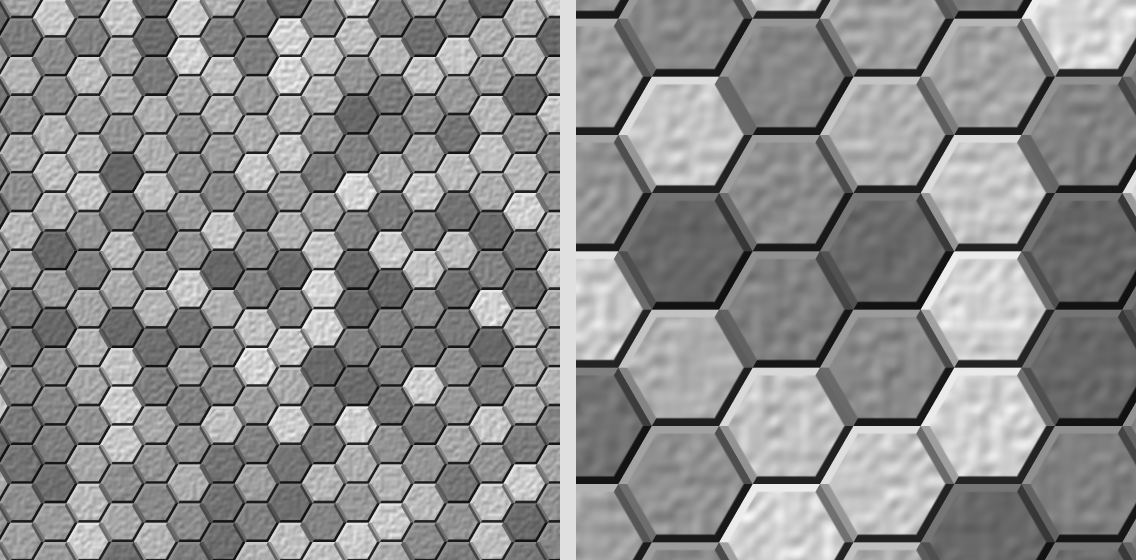
Left: the whole. Right: its middle third, enlarged.
A three.js fragment shader for this pattern:

```glsl
varying vec2 vUv;

#define RADIUS 0.04
#define ORIGIN vec2(0.0385, 0.0321)
#define BEVEL 0.0046
#define LIGHT_ANGLE 2.234
#define DARK_TONE 0.40
#define LIGHT_TONE 0.83
#define TONE_SKEW 1.2
#define GRAIN_SCALE 140.0
#define GRAIN_DEPTH 0.28
#define SAMPLES 3

float hash(vec2 p) {
  return fract(sin(dot(p, vec2(127.1, 311.7))) * 43758.5453);
}

float valueNoise(vec2 p) {
  vec2 cell = floor(p);
  vec2 f = fract(p);
  f = f * f * (3.0 - 2.0 * f);
  float low = mix(hash(cell), hash(cell + vec2(1.0, 0.0)), f.x);
  float high = mix(hash(cell + vec2(0.0, 1.0)), hash(cell + vec2(1.0, 1.0)), f.x);
  return mix(low, high, f.y);
}

// Centre of the flat-topped hexagon holding p, from two interleaved grids
vec2 hexCentre(vec2 p, vec2 pitch) {
  vec2 even = floor(p / pitch + 0.5) * pitch;
  vec2 odd = (floor(p / pitch) + 0.5) * pitch;
  return distance(p, even) < distance(p, odd) ? even : odd;
}

float tileShade(vec2 uv) {
  vec2 pitch = RADIUS * vec2(3.0, sqrt(3.0));
  vec2 p = uv - ORIGIN;
  vec2 centre = hexCentre(p, pitch);
  vec2 local = p - centre;
  vec2 id = floor(centre / pitch * 2.0 + 0.5);
  vec2 light = vec2(cos(LIGHT_ANGLE), sin(LIGHT_ANGLE));

  // Nearest side and its outward normal
  float reach = -1.0;
  vec2 normal = vec2(0.0);
  for (int i = 0; i < 6; i++) {
    float angle = radians(30.0 + 60.0 * float(i));
    vec2 side = vec2(cos(angle), sin(angle));
    float d = dot(local, side);
    if (d > reach) {
      reach = d;
      normal = side;
    }
  }
  float inset = RADIUS * sqrt(0.75) - reach;

  // Rough face lit as relief
  vec2 q = uv * GRAIN_SCALE + id * 7.0;
  float relief = valueNoise(q) - valueNoise(q + light * 0.6);
  float face = 1.0 + GRAIN_DEPTH * relief;

  // Sloped rim, bright towards the light and nearly black away from it
  float rim = mix(0.17, 1.13, smoothstep(-0.85, 0.85, dot(normal, light)));

  float tone = mix(DARK_TONE, LIGHT_TONE, pow(hash(id + 3.7), TONE_SKEW));
  return tone * mix(rim, face, smoothstep(BEVEL * 0.85, BEVEL * 1.15, inset));
}

void main() {
  // Average a small grid of samples inside the pixel
  vec2 footprint = fwidth(vUv);
  float total = 0.0;
  for (int y = 0; y < SAMPLES; y++) {
    for (int x = 0; x < SAMPLES; x++) {
      vec2 jitter = (vec2(float(x), float(y)) + 0.5) / float(SAMPLES) - 0.5;
      total += tileShade(vUv + jitter * footprint);
    }
  }
  gl_FragColor = vec4(vec3(total / float(SAMPLES * SAMPLES)), 1.0);
}
```
